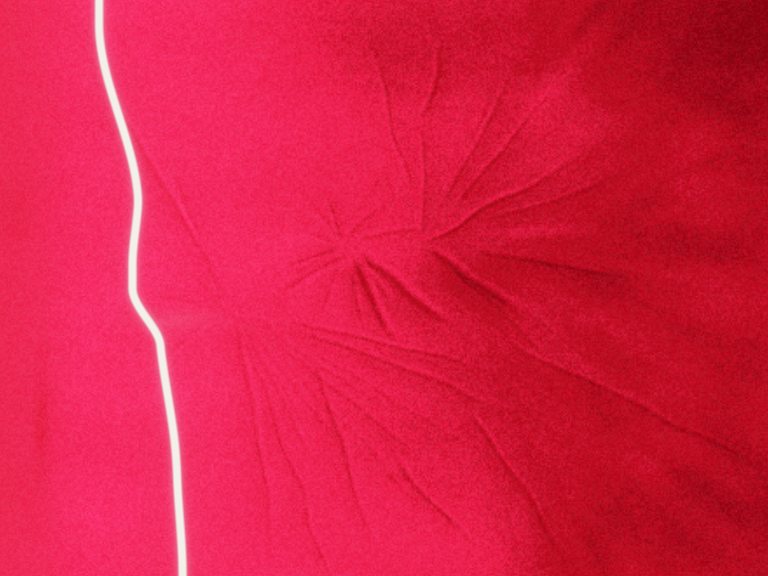
Give the GLSL for this texture, as a Shadertoy shader.

```glsl
// Crumpled crimson cloth with a pale glowing cord running down its left side.
// A tone field (light falloff, soft stains, folds, wrinkle noise) selects a
// colour from a pink-to-crimson ramp; the cord is a sum of smooth bends.
const vec3 PINK     = vec3(0.97, 0.18, 0.41);
const vec3 ROSE     = vec3(0.92, 0.12, 0.29);
const vec3 CRIMSON  = vec3(0.74, 0.05, 0.135);
const vec3 DEEP     = vec3(0.54, 0.015, 0.07);
const vec3 EDGE_RED = vec3(0.90, 0.15, 0.27);
const vec3 CORD     = vec3(0.95, 0.94, 0.91);
const vec3 HALO     = vec3(0.90, 0.54, 0.65);
const float CORD_RADIUS = 0.0068;
const float GRAIN = 0.105;
const float GRAIN_SCALE = 330.0;
const float WARP = 0.016;
const vec2 KNOT_LEFT  = vec2(0.40, 0.47);
const vec2 KNOT_MID   = vec2(0.60, 0.575);
const vec2 KNOT_RIGHT = vec2(0.738, 0.575);
// Long creases as start and end points; the first three are the deepest.
const int FOLDS = 12;
const vec4 folds[FOLDS] = vec4[FOLDS](
    vec4(0.620, 0.560, 0.798, 0.422), vec4(0.610, 0.560, 0.690, 0.395),
    vec4(0.745, 0.565, 0.915, 0.440), vec4(0.610, 0.565, 0.470, 0.480),
    vec4(0.730, 0.570, 1.015, 0.735), vec4(0.870, 0.410, 1.330, 0.185),
    vec4(0.735, 0.800, 0.778, 0.935), vec4(0.545, 0.375, 0.655, 0.040),
    vec4(0.410, 0.450, 0.480, 0.030), vec4(0.810, 0.290, 1.000, 0.010),
    vec4(0.685, 0.205, 0.830, 0.045), vec4(0.182, 0.852, 0.408, 0.470));

float hash(vec2 p) {
    vec3 q = fract(vec3(p.xyx) * 0.1031);
    q += dot(q, q.yzx + 33.33);
    return fract((q.x + q.y) * q.z);
}
float noise(vec2 p) {
    vec2 i = floor(p), f = fract(p);
    f = f * f * (3.0 - 2.0 * f);
    return mix(mix(hash(i), hash(i + vec2(1, 0)), f.x),
               mix(hash(i + vec2(0, 1)), hash(i + vec2(1, 1)), f.x), f.y);
}
float fbm(vec2 p) {
    float sum = 0.0;
    for (float amp = 0.5; amp > 0.05; amp *= 0.5) {
        sum += amp * noise(p);
        p = mat2(1.6, 1.2, -1.2, 1.6) * p + 7.3;
    }
    return sum;
}
// Soft elliptical stain.
float blob(vec2 p, vec2 centre, vec2 radius) {
    vec2 q = (p - centre) / radius;
    return exp(-dot(q, q));
}
// Tapered crease: a dark groove, a lit ridge and a broad shadow.
float crease(vec2 p, vec2 a, vec2 b, float width) {
    vec2 axis = b - a;
    float along = dot(p - a, axis) / dot(axis, axis);
    float s = dot(p - a, normalize(vec2(-axis.y, axis.x))) / width;
    float taper = smoothstep(-0.03, 0.15, along) * smoothstep(1.04, 0.65, along);
    return taper * (exp(-s * s) - 0.6 * exp(-(s - 2.0) * (s - 2.0))
                    + 0.35 * exp(-0.05 * (s + 3.0) * (s + 3.0)));
}
// Scattered creases radiating from a knot between two angles.
float fan(vec2 p, vec2 knot, float from, float to, float reach, int count) {
    float sum = 0.0;
    for (int i = 0; i < count; i++) {
        float r1 = hash(knot * 71.0 + float(i)), r2 = hash(knot * 37.0 + float(i) * 3.1);
        float angle = mix(from, to, (float(i) + r1) / float(count));
        vec2 dir = reach * vec2(cos(angle), sin(angle));
        sum += (0.4 + r1) * crease(p, knot + dir * 0.25 * r2,
                                   knot + dir * (0.45 + 0.55 * r2), 0.0035);
    }
    return sum;
}
float cordX(float y) {
    float t = 1.0 - y;
    return 0.172 + 0.068 * smoothstep(0.04, 0.36, t) - 0.010 * smoothstep(0.34, 0.46, t)
         + 0.045 * smoothstep(0.50, 0.60, t) + 0.032 * smoothstep(0.54, 0.83, t)
         + 0.010 * smoothstep(0.80, 1.0, t);
}
float clothTone(vec2 p) {
    // Light falls off to the right, broken by broad stains.
    float tone = 0.06 + 0.72 * smoothstep(0.25, 1.25, p.x);
    tone += 0.30 * blob(p, vec2(1.33, 1.0), vec2(0.35, 0.22));
    tone += 0.22 * blob(p, vec2(0.66, 0.94), vec2(0.17, 0.09));
    tone -= 0.22 * blob(p, vec2(1.0, 0.77), vec2(0.20, 0.09));
    tone += 0.15 * blob(p, vec2(0.86, 0.52), vec2(0.20, 0.06));
    tone += 0.10 * blob(p, vec2(0.93, 0.31), vec2(0.15, 0.09));
    tone -= 0.14 * blob(p, vec2(0.78, 0.05), vec2(0.20, 0.12));
    tone += 0.28 * blob(p, vec2(0.072, 0.27), vec2(0.014, 0.10));
    tone += 0.18 * blob(p, vec2(0.02, 0.62), vec2(0.04, 0.05));
    // Wrinkles stretch away from the right knot and strengthen toward the right.
    p += WARP * (vec2(noise(p * 13.0), noise(p * 13.0 + 41.0)) - 0.5);
    vec2 q = p - KNOT_RIGHT;
    vec2 polar = vec2(atan(q.y, q.x), length(q));
    float ridge = abs(2.0 * noise(polar * vec2(9.0, 6.0) + 5.0) - 1.0);
    tone += (0.42 * (fbm(polar * vec2(8.0, 6.0)) - 0.47) + 0.16 * (0.4 - ridge))
          * smoothstep(0.76, 1.05, p.x);
    tone += 0.22 * (fbm(p * vec2(6.0, 9.0)) - 0.47);
    // Individual folds and knot fans.
    for (int i = 0; i < FOLDS; i++)
        tone += (i < 3 ? 0.30 : 0.19) * crease(p, folds[i].xy, folds[i].zw, i < 3 ? 0.006 : 0.004);
    tone += 0.13 * fan(p, KNOT_LEFT, -1.3, -0.25, 0.62, 11);
    tone += 0.09 * fan(p, KNOT_LEFT, 1.7, 3.9, 0.30, 7);
    tone += 0.15 * fan(p, KNOT_MID, 0.0, 6.28, 0.18, 12);
    return tone + 0.13 * fan(p, KNOT_RIGHT, -0.9, 1.9, 0.42, 11);
}
vec3 ramp(float tone) {
    vec3 c = mix(PINK, ROSE, clamp(tone / 0.36, -0.5, 1.0));
    c = mix(c, CRIMSON, clamp((tone - 0.36) / 0.36, 0.0, 1.0));
    return mix(c, DEEP, clamp((tone - 0.78) / 0.4, 0.0, 1.0));
}
void mainImage(out vec4 fragColor, in vec2 fragCoord) {
    vec2 p = fragCoord / iResolution.y;
    float pixel = 1.0 / iResolution.y;
    float grain = noise(p * GRAIN_SCALE) + 0.5 * noise(p * GRAIN_SCALE * 0.5 + 19.0) - 0.75;
    vec3 col = ramp(clothTone(p) + 2.0 * GRAIN * grain);
    col = mix(col, EDGE_RED, 0.55 * smoothstep(0.16, 0.0, p.x));
    col.gb += GRAIN * 0.6 * (noise(p * GRAIN_SCALE + 53.0) - 0.5);
    // Cord: distance corrected by the slope, then halo and core.
    float slope = (cordX(p.y + 0.004) - cordX(p.y - 0.004)) / 0.008;
    float d = abs(p.x - cordX(p.y)) / sqrt(1.0 + slope * slope) - CORD_RADIUS;
    float glow = 0.75 * exp(-max(d, 0.0) / 0.005) + 0.08 * exp(-max(d, 0.0) / 0.03);
    glow += 0.16 * blob(p, vec2(0.31, 0.445), vec2(0.07, 0.018));
    col = mix(col, HALO, min(glow, 1.0));
    col = mix(col, CORD, smoothstep(pixel + 0.001, -pixel - 0.001, d));
    fragColor = vec4(clamp(col, 0.0, 1.0), 1.0);
}
```
